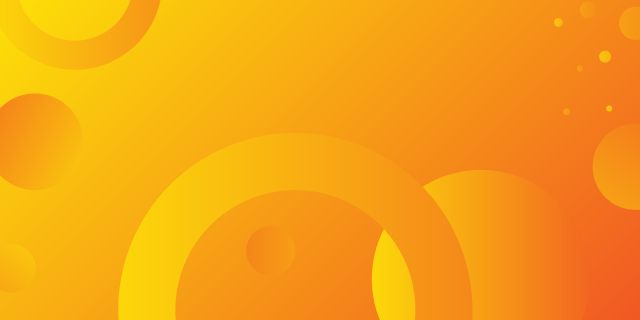
Reproduce this background procedurally as a Shadertoy shader.

```glsl
// Warm yellow-to-red diagonal gradient with overlapping gradient discs and rings.

// Shared palette: 0 is yellow, 1 is red-orange.
vec3 warmRamp(float t) {
    return mix(vec3(0.99, 0.88, 0.03), vec3(0.945, 0.345, 0.14), clamp(t, 0.0, 1.0));
}

// Antialiased coverage of a signed distance, in units of canvas height.
float coverage(float dist) {
    return clamp(0.5 - dist * iResolution.y, 0.0, 1.0);
}

// Palette colour running across a circle along a unit direction.
vec3 shade(vec2 offset, float radius, vec2 direction, vec2 tones) {
    float along = 0.5 + 0.5 * dot(offset, direction) / radius;
    return warmRamp(mix(tones.x, tones.y, along));
}

void paintDisc(inout vec3 color, vec2 offset, float radius, vec2 direction, vec2 tones) {
    color = mix(color, shade(offset, radius, direction, tones), coverage(length(offset) - radius));
}

void paintRing(inout vec3 color, vec2 offset, float outer, float inner, vec2 tones) {
    float dist = abs(length(offset) - 0.5 * (outer + inner)) - 0.5 * (outer - inner);
    color = mix(color, shade(offset, outer, vec2(1.0, 0.0), tones), coverage(dist));
}

void mainImage(out vec4 fragColor, in vec2 fragCoord) {
    vec2 p = fragCoord / iResolution.y;

    // Diagonal background, top left to bottom right
    vec3 color = warmRamp((p.x + 1.0 - p.y) / 3.0);

    // Left side: cropped ring and two discs
    paintRing(color, p - vec2(0.234, 1.055), 0.273, 0.182, vec2(0.06, 0.56));
    paintDisc(color, p - vec2(0.109, 0.557), 0.151, vec2(0.894, -0.447), vec2(0.68, 0.24));
    paintDisc(color, p - vec2(0.036, 0.161), 0.0755, vec2(-0.6, -0.8), vec2(0.2, 0.42));

    // Large disc tucked behind the main ring
    paintDisc(color, p - vec2(1.503, 0.128), 0.341, vec2(1.0, 0.0), vec2(0.06, 0.9));
    paintRing(color, p - vec2(0.923, 0.031), 0.5535, 0.375, vec2(0.07, 0.65));
    paintDisc(color, p - vec2(0.846, 0.216), 0.077, vec2(1.0, 0.0), vec2(0.67, 0.49));

    // Right edge disc
    paintDisc(color, p - vec2(1.987, 0.479), 0.135, vec2(0.6, 0.8), vec2(0.48, 0.74));

    // Scattered dots: centre, radius, tone
    vec4 dots[7] = vec4[7](
        vec4(1.987, 0.927, 0.052, 0.54), vec4(1.838, 0.969, 0.026, 0.54),
        vec4(1.745, 0.930, 0.0135, 0.27), vec4(1.891, 0.823, 0.0185, 0.27),
        vec4(1.813, 0.786, 0.0095, 0.53), vec4(1.771, 0.651, 0.0105, 0.51),
        vec4(1.904, 0.661, 0.0095, 0.24));
    for (int i = 0; i < 7; i++) {
        vec4 dotShape = dots[i];
        paintDisc(color, p - dotShape.xy, dotShape.z, vec2(1.0, 0.0), dotShape.w + vec2(-0.07, 0.07));
    }

    fragColor = vec4(color, 1.0);
}
```
